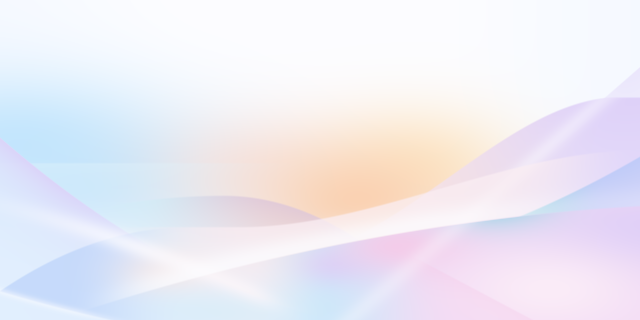
A WebGL 2 fragment shader for this background:

```glsl
#version 300 es
precision highp float;
// Pale abstract backdrop: soft pastel glows under a white sky, crossed by
// translucent sheets and light ribbons. Each sheet hangs below a smooth curve
// y(x) and fades with depth; each ribbon is a gaussian around such a curve.
uniform vec2 u_resolution;
out vec4 fragColor;

#define EDGE_SOFTNESS 0.004
#define SHEET_OPACITY 0.85
#define RIBBON_OPACITY 0.75
#define WHITE vec3(0.99, 0.99, 1.0)
#define SKY_BLUE vec3(0.74, 0.89, 0.99)
#define PERIWINKLE vec3(0.73, 0.79, 0.97)
#define LAVENDER vec3(0.86, 0.80, 0.97)
#define PINK vec3(0.96, 0.79, 0.91)
#define PEACH vec3(0.98, 0.81, 0.68)
#define CREAM vec3(0.99, 0.91, 0.78)
#define TEAL vec3(0.62, 0.83, 0.90)

// Gaussian spot, 1 at its centre
float glow(vec2 p, vec2 center, vec2 radius) {
  vec2 d = (p - center) / radius;
  return exp(-dot(d, d));
}

// Antialiased mask of the side where depth is positive
float below(float depth) {
  return smoothstep(-EDGE_SOFTNESS, EDGE_SOFTNESS, depth);
}

// Sheet that is densest at its upper edge
float veil(float depth, float fade) {
  return SHEET_OPACITY * below(depth) * exp(-max(depth, 0.0) / fade);
}

float ribbon(float depth, float width) {
  return RIBBON_OPACITY * exp(-depth * depth / (width * width));
}

float parabola(float x, float a, float b, float c) {
  return a + x * (b + x * c);
}

vec3 backdrop(vec2 p) {
  vec3 col = mix(vec3(0.92, 0.95, 0.99), WHITE, smoothstep(0.1, 0.65, p.y));
  col = mix(col, vec3(0.95, 0.97, 1.0), 0.7 * smoothstep(0.3, 1.1, abs(p.x - 0.95)));
  col = mix(col, SKY_BLUE, 0.85 * glow(p, vec2(0.04, 0.56), vec2(0.50, 0.21)));
  col = mix(col, SKY_BLUE, 0.75 * glow(p, vec2(0.32, 0.44), vec2(0.36, 0.16)));
  col = mix(col, vec3(0.97, 0.87, 0.85), 0.7 * glow(p, vec2(0.80, 0.47), vec2(0.34, 0.17)));
  col = mix(col, CREAM, 0.9 * glow(p, vec2(1.32, 0.48), vec2(0.30, 0.18)));
  return mix(col, PEACH, 0.9 * glow(p, vec2(1.12, 0.37), vec2(0.30, 0.18)));
}

// Sheets descending from the left edge
vec3 leftSheets(vec3 col, vec2 p) {
  float hx = p.x - 0.70;
  float hill = 0.388 - hx * hx * (hx > 0.0 ? 0.78 : 0.25) - p.y;
  vec3 hillColor = mix(vec3(0.82, 0.93, 0.97), vec3(0.87, 0.78, 0.85), smoothstep(0.4, 0.85, p.x));
  col = mix(col, vec3(0.88, 0.95, 0.98), 0.5 * veil(0.49 - p.y, 0.12) * (1.0 - smoothstep(0.3, 1.0, p.x)));
  col = mix(col, hillColor, veil(hill, 0.13) * smoothstep(0.25, 0.55, p.x));

  float slope = parabola(p.x, 0.57, -0.87, 0.31) - p.y;
  float slopeMask = below(slope) * (1.0 - smoothstep(0.95, 1.05, p.x));
  col = mix(col, vec3(0.87, 0.93, 0.995), 0.8 * slopeMask);
  col = mix(col, LAVENDER, 0.9 * veil(slope, 0.10) * (1.0 - smoothstep(0.15, 0.6, p.x)));

  float lobe = parabola(p.x, 0.09, 0.68, -0.58) - p.y;
  float lobeFloor = p.y - parabola(p.x, 0.09, -0.30, 0.12);
  float lobeMask = below(lobe) * below(lobeFloor) * (1.0 - smoothstep(0.2, 0.62, p.x));
  col = mix(col, vec3(0.74, 0.83, 0.98), 0.75 * lobeMask);
  col = mix(col, vec3(0.97, 0.90, 0.88), 0.7 * glow(p, vec2(0.53, 0.15), vec2(0.16, 0.07)));
  col = mix(col, vec3(0.78, 0.93, 0.98), 0.7 * glow(p, vec2(0.72, 0.03), vec2(0.24, 0.07)));
  col = mix(col, WHITE, 0.6 * ribbon(lobeFloor, 0.012) * (1.0 - smoothstep(0.2, 0.5, p.x)));

  float band = parabola(p.x, 0.36, -0.26, -0.11) - p.y;
  return mix(col, WHITE, ribbon(band, 0.032) * smoothstep(-0.2, 0.5, p.x) * (1.0 - smoothstep(0.75, 1.0, p.x)));
}

// Sheets rising toward the right edge
vec3 rightSheets(vec3 col, vec2 p) {
  float beam = 0.79 - 0.87 * (2.0 - p.x) - p.y;
  float wing = 0.2 + 0.495 * smoothstep(0.88, 1.93, p.x) - p.y;
  float fadeIn = smoothstep(0.95, 1.35, p.x);
  vec3 wingColor = mix(vec3(0.96, 0.89, 0.92), LAVENDER, smoothstep(1.25, 1.9, p.x));
  col = mix(col, LAVENDER, 0.5 * veil(beam, 0.3) * smoothstep(1.7, 2.0, p.x));
  col = mix(col, wingColor, veil(wing, 0.9) * fadeIn);
  col = mix(col, WHITE, 0.55 * ribbon(beam, 0.035) * below(wing) * fadeIn);

  float shelf = 0.29 + 0.24 * smoothstep(0.75, 2.0, p.x) - p.y;
  float shelfSpan = smoothstep(0.3, 0.8, p.x) * (1.0 - smoothstep(1.6, 2.0, p.x));
  col = mix(col, vec3(0.98, 0.93, 0.95), 0.9 * veil(shelf, 0.35) * shelfSpan);

  float u = 2.0 - p.x;
  float fold = parabola(u, 0.51, -0.58, 0.22) - p.y;
  vec3 foldColor = mix(TEAL, PERIWINKLE, smoothstep(1.65, 1.9, p.x));
  return mix(col, foldColor, veil(fold, 0.25) * smoothstep(1.35, 1.75, p.x));
}

// Pink and blue foreground under the main ribbon
vec3 foreground(vec3 col, vec2 p) {
  float arch = parabola(p.x, -0.06, 0.36, -0.076) - p.y;
  vec3 ground = mix(vec3(0.80, 0.91, 0.98), vec3(0.95, 0.86, 0.96), smoothstep(0.95, 1.45, p.x));
  ground = mix(ground, LAVENDER, 0.8 * glow(p, vec2(2.02, 0.28), vec2(0.35, 0.14)));
  ground = mix(ground, LAVENDER, 0.7 * glow(p, vec2(1.03, 0.17), vec2(0.14, 0.06)));
  ground = mix(ground, PINK, 0.9 * glow(p, vec2(1.25, 0.23), vec2(0.20, 0.08)));
  ground = mix(ground, TEAL, 0.85 * veil(arch, 0.045) * glow(p, vec2(1.58, 0.30), vec2(0.17, 0.1)));
  ground = mix(ground, vec3(0.99, 0.94, 0.97), 0.8 * glow(p, vec2(1.72, 0.10), vec2(0.28, 0.13)));
  float ray = 0.22 - 0.53 * (p.x - 1.25) - p.y;
  ground = mix(ground, PINK, 0.45 * veil(ray, 0.10) * smoothstep(1.2, 1.35, p.x));
  float beam = 0.79 - 0.87 * (2.0 - p.x) - p.y;
  ground = mix(ground, WHITE, 0.4 * ribbon(beam, 0.04));
  col = mix(col, ground, below(arch) * smoothstep(0.78, 1.05, p.x));
  float halo = ribbon(min(arch + 0.012, 0.0), 0.05) * (1.0 - below(arch));
  return mix(col, WHITE, halo * smoothstep(0.2, 0.6, p.x) * (1.0 - 0.75 * smoothstep(1.3, 1.9, p.x)));
}

void main() {
  vec2 p = gl_FragCoord.xy / u_resolution * vec2(2.0, 1.0);
  vec3 col = leftSheets(backdrop(p), p);
  col = foreground(rightSheets(col, p), p);
  fragColor = vec4(col, 1.0);
}
```
